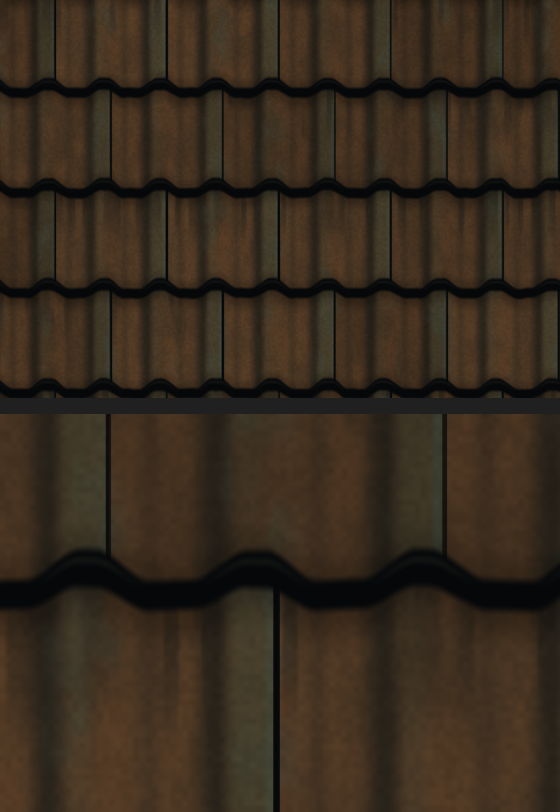
Top: the whole. Bottom: its middle third, enlarged.
A WebGL 1 fragment shader for this texture:

```glsl
precision highp float;
uniform vec2 u_resolution;

// Layout: tiles across, courses down, and where the first ones fall
const float TILES = 5.0;
const float COURSES = 3.971;
const float COURSE_START = 0.927;
const float ROLL_START = 0.625;
const float ROLL_CENTER = 0.235;
const float SEAM_PHASE = 0.355;

// Sizes, as fractions of one tile or one course
const float ROLL_HEIGHT = 0.09;
const float SHADOW_HALF = 0.043;
const float SHADOW_SOFT = 0.026;
const float SEAM_HALF = 0.008;

// Colours
const vec3 CLAY = vec3(0.272, 0.198, 0.128);
const vec3 CLAY_LIGHT = vec3(0.318, 0.222, 0.140);
const vec3 CLAY_DARK = vec3(0.215, 0.168, 0.118);
const vec3 CREASE = vec3(0.138, 0.122, 0.095);
const vec3 OLIVE = vec3(0.250, 0.230, 0.162);
const vec3 LICHEN = vec3(0.240, 0.270, 0.220);
const vec3 SHADOW = vec3(0.018, 0.027, 0.036);
const vec3 RIM = vec3(0.095, 0.100, 0.085);

float hash(vec2 p) {
  vec3 q = fract(vec3(p.xyx) * 0.1031);
  q += dot(q, q.yzx + 33.33);
  return fract((q.x + q.y) * q.z);
}

float noise(vec2 p) {
  vec2 i = floor(p);
  vec2 f = fract(p);
  f = f * f * (3.0 - 2.0 * f);
  float low = mix(hash(i), hash(i + vec2(1.0, 0.0)), f.x);
  float high = mix(hash(i + vec2(0.0, 1.0)), hash(i + 1.0), f.x);
  return mix(low, high, f.y);
}

float fbm(vec2 p) {
  float sum = 0.0;
  float gain = 0.5;
  for (int i = 0; i < 4; i++) {
    sum += gain * noise(p);
    p = p * 2.03 + 17.3;
    gain *= 0.5;
  }
  return sum / 0.9375;
}

// 1 at x = 0, falling smoothly to 0 at distance w
float bump(float x, float w) {
  return 1.0 - smoothstep(0.0, w, abs(x));
}

// Offset from the nearest whole number
float wrapped(float x) {
  return fract(x + 0.5) - 0.5;
}

void main() {
  vec2 uv = gl_FragCoord.xy / u_resolution;
  vec2 pixel = vec2(TILES, COURSES) / u_resolution;
  vec2 surface = uv * vec2(TILES, COURSES) + 20.0;

  // Rolls: two per tile, lifting the lower edge of each course
  float wave = uv.x * TILES * 2.0 - ROLL_START;
  float phase = fract(wave);
  float roll = 1.0 - smoothstep(0.05, 0.37, abs(wrapped(phase - ROLL_CENTER)));
  float wobble = 0.014 * (noise(surface * vec2(14.0, 3.0)) - 0.5);
  float v = (1.0 - uv.y) * COURSES - COURSE_START + ROLL_HEIGHT * roll + wobble;
  float course = floor(v) + 1.0;
  float t = fract(v);

  // Tiles: alternate courses shift by one roll
  float along = (wave - SEAM_PHASE - mod(course, 2.0)) * 0.5;
  vec2 tile = vec2(floor(along), course) + 40.0;
  float seam = wrapped(along);
  float tone = hash(tile);
  float age = hash(tile + 71.0);

  // Clay body: warm pans, duller rolls, dark creases
  float mottle = fbm(surface * vec2(7.0, 4.0));
  vec3 color = mix(CLAY, CLAY_LIGHT, smoothstep(0.3, 0.75, mottle));
  color = mix(color, CLAY_LIGHT, 0.5 * bump(seam - 0.1, 0.14));
  color = mix(color, OLIVE, 0.35 * bump(phase - 0.17, 0.16));
  color = mix(color, CLAY_DARK, 0.55 * bump(phase - 0.60, 0.12));
  float side = wrapped(phase);
  color = mix(color, CREASE, 0.9 * bump(side, side < 0.0 ? 0.20 : 0.16));

  // Olive overlap strip beside each seam, with a pale lip
  float strip = smoothstep(-0.18, -0.10, seam) * (1.0 - step(0.0, seam));
  color = mix(color, OLIVE, strip * 0.75);
  color = mix(color, LICHEN, (0.25 + 0.6 * age) * bump(seam + 0.022, 0.025));

  // Weathering: tone, lichen patches, streaks and grain
  color *= 0.88 + 0.18 * tone;
  float patches = smoothstep(0.56, 0.78, fbm(surface * vec2(5.0, 2.6) + 9.0));
  color = mix(color, LICHEN, 0.4 * patches * roll);
  float streak = smoothstep(0.5, 0.8, noise(surface * vec2(17.0, 1.6) + 5.0));
  color = mix(color, CREASE, streak * step(0.45, age) * 0.5 * (1.0 - smoothstep(0.1, 0.65, t)));
  color *= 0.94 + 0.12 * noise(surface * vec2(55.0, 48.0));

  // Soft shade under the upper edge and toward the lower one
  color *= mix(0.68, 1.0, smoothstep(0.03, 0.22, t));
  color *= mix(1.0, 0.78, smoothstep(0.82, 0.97, t));

  // Seam line, some tighter than others
  float seamHalf = SEAM_HALF * mix(0.65, 1.15, tone);
  float line = 1.0 - smoothstep(seamHalf - pixel.x * 0.5, seamHalf + pixel.x, abs(seam));
  color = mix(color, SHADOW, line * mix(0.65, 1.0, tone));

  // Course shadow, thicker over rolls where the tile rim catches light
  float edge = wrapped(v);
  float shadowHalf = SHADOW_HALF + 0.012 * roll;
  float soft = max(SHADOW_SOFT, pixel.y);
  float shadow = 1.0 - smoothstep(shadowHalf - soft * 0.5, shadowHalf + soft, abs(edge));
  vec3 gap = mix(SHADOW, RIM, 0.6 * roll * bump(edge + 0.026, 0.025));
  color = mix(color, gap, shadow);

  gl_FragColor = vec4(color, 1.0);
}
```
